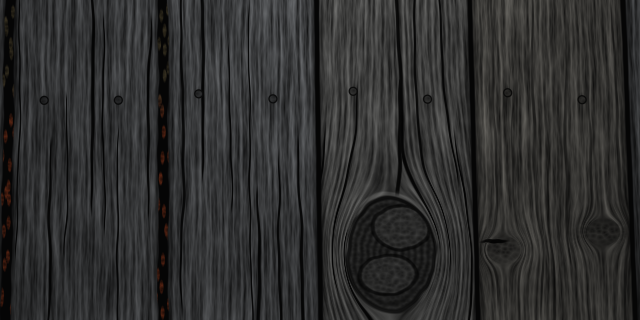
Reproduce this texture procedurally as a WebGL 2 fragment shader.

```glsl
#version 300 es
precision highp float;
uniform vec2 u_resolution;
out vec4 fragColor;

#define PITCH_BOTTOM 0.492
#define PITCH_TOP 0.479
#define START_BOTTOM 0.018
#define START_TOP 0.031
#define GRAIN_FREQ 205.0
#define CRACKS 7
#define NAIL_Y 0.70
#define KNOT vec2(1.222, 0.205)
#define KNOT_SIZE vec2(0.135, 0.175)
#define GAP_COLOR vec3(0.018, 0.018, 0.02)
#define LEAF_COLOR vec3(0.30, 0.12, 0.06)

float hash(float n) { return fract(sin(n * 12.9898 + 4.1) * 43758.5); }

vec2 hash2(vec2 p) {
  return fract(sin(vec2(dot(p, vec2(127.1, 311.7)), dot(p, vec2(269.5, 183.3)))) * 43758.5);
}

// Distance to the nearest scattered point
float cells(vec2 p) {
  vec2 cell = floor(p);
  float best = 4.0;
  for (int j = -1; j <= 1; j++)
    for (int i = -1; i <= 1; i++) {
      vec2 o = vec2(i, j);
      vec2 q = o + hash2(cell + o) - fract(p);
      best = min(best, dot(q, q));
    }
  return sqrt(best);
}

float wobble(float t, float seed) {
  return 0.5 * sin(t * 5.1 + seed) + 0.3 * sin(t * 11.3 + seed * 2.3) + 0.2 * sin(t * 23.0 + seed * 4.1);
}

// Sideways shift of fibres streaming round an oval knot
float flowShift(vec2 p, vec2 center, vec2 size) {
  vec2 k = (p - center) / size;
  return (center.x - p.x) / max(dot(k, k), 1.0);
}

float ovalRadius(vec2 p, vec2 center, vec2 size) { return length((p - center) / size); }

void main() {
  vec2 p = gl_FragCoord.xy / u_resolution.y;
  float px = 1.0 / u_resolution.y;

  // Slightly fanned boards
  float pitch = mix(PITCH_BOTTOM, PITCH_TOP, p.y);
  float t = (p.x - mix(START_BOTTOM, START_TOP, p.y)) / pitch;
  float id = floor(t);
  float isKnotBoard = float(id == 2.0);
  float isWarmBoard = float(id == 3.0);

  // Grain coordinate bent by the knots
  vec2 leftKnot = vec2(1.575, 0.22), rightKnot = vec2(1.885, 0.275);
  vec2 smallSize = vec2(0.05, 0.04);
  float shift = isKnotBoard * flowShift(p, KNOT, KNOT_SIZE)
    + isWarmBoard * (flowShift(p, leftKnot, smallSize) + flowShift(p, rightKnot, smallSize));
  float across = t - id + shift / pitch;
  float g = across * 0.485 + 0.004 * wobble(p.y * 1.2, id * 7.0 + across * 5.0);

  // Layered stripes and stretched fibres
  float freq = GRAIN_FREQ + 50.0 * hash(id) + 130.0 * isKnotBoard;
  float stripe = 0.5 + 0.5 * sin(g * freq + 2.4 * wobble(g * 9.0, id * 3.0) + 0.7 * wobble(p.y, g * 30.0));
  float fiber = cells(vec2(g * 95.0 + id * 31.0, p.y * 5.0));
  float fine = cells(vec2(g * 165.0 + id * 17.0, p.y * 24.0));
  float patches = cells(p * vec2(9.0, 4.0) + id * 5.0);
  float tone = 0.045 + 0.075 * stripe + 0.17 * fiber + 0.07 * fine + 0.05 * patches;

  // Large knot with two lobes
  float knotR = ovalRadius(p, KNOT, KNOT_SIZE) + 0.04 * wobble(p.y * 4.0, p.x * 14.0);
  float inKnot = isKnotBoard * (1.0 - smoothstep(0.94, 1.0, knotR));
  float lobe = min(ovalRadius(p, KNOT + vec2(0.035, 0.085), vec2(0.09, 0.068)),
                   ovalRadius(p, KNOT + vec2(-0.012, -0.065), vec2(0.088, 0.062)));
  lobe += 0.06 * wobble(p.x * 5.0, p.y * 20.0);
  float grit = cells(p * vec2(60.0, 75.0));
  float heart = mix(0.16 + 0.018 * sin(lobe * 22.0), 0.11 + 0.03 * sin(knotR * 42.0), smoothstep(0.9, 1.05, lobe));
  heart *= 0.75 + 0.5 * grit;
  heart *= 1.0 - 0.6 * (1.0 - smoothstep(0.03, 0.12, abs(lobe - 1.0)));
  tone = mix(tone, heart, inKnot);
  float rim = isKnotBoard * (1.0 - smoothstep(0.015, 0.07, abs(knotR - 1.0)));
  tone *= 1.0 - 0.7 * rim;
  float lip = isKnotBoard * (1.0 - smoothstep(0.02, 0.07, abs(knotR - 1.08)));
  tone += 0.10 * lip * smoothstep(0.33, 0.39, p.y);

  // Small rough knots
  float smallR = min(ovalRadius(p, leftKnot, smallSize), ovalRadius(p, rightKnot, smallSize * vec2(1.5, 0.8)));
  float rough = isWarmBoard * exp(-smallR * smallR);
  tone = mix(tone, 0.06 + 0.16 * grit, 0.8 * rough);

  // Long tapering cracks
  float crack = 0.0;
  for (int i = 0; i < CRACKS; i++) {
    float seed = id * 13.0 + float(i) * 3.7;
    float center = 0.485 * (0.06 + 0.88 * (float(i) + hash(seed)) / float(CRACKS));
    float span = (p.y - hash(seed + 1.0)) / (0.2 + 0.5 * hash(seed + 2.0));
    float taper = max(0.0, 1.0 - span * span);
    float width = (0.001 + 0.0042 * hash(seed + 3.0)) * taper;
    float d = abs(g - center + 0.005 * wobble(p.y * 1.6, seed));
    crack = max(crack, (1.0 - smoothstep(width * 0.5, width + px, d)) * smoothstep(0.0, 0.25, taper));
  }
  crack *= 1.0 - max(inKnot, 0.5 * isWarmBoard);
  float split = abs(p.x - 1.247 - 0.008 * wobble(p.y * 1.7, 2.0));
  float splitWidth = 0.006 * smoothstep(0.95, 0.45, p.y);
  crack = max(crack, isKnotBoard * smoothstep(0.38, 0.41, p.y) * (1.0 - smoothstep(splitWidth * 0.5, splitWidth + px, split)));
  float slit = ovalRadius(p, vec2(1.545, 0.245 + 0.004 * wobble(p.x * 8.0, 1.0)), vec2(0.045, 0.007));
  crack = max(crack, isWarmBoard * (1.0 - smoothstep(0.6, 1.2, slit)));
  tone *= 1.0 - 0.88 * crack;

  // Two weathered nails on each board
  for (int i = 0; i < 2; i++) {
    float seed = id * 5.0 + float(i) * 2.3;
    vec2 offset = vec2((t - id - 0.23 - 0.48 * float(i)) * pitch, p.y - NAIL_Y - 0.03 * (hash(seed) - 0.5));
    float d = length(offset);
    float stain = exp(-abs(offset.x) * 220.0) * smoothstep(-0.14, 0.0, offset.y) * (1.0 - smoothstep(0.0, 0.03, offset.y));
    tone *= 1.0 - 0.45 * stain;
    tone = mix(tone, 0.035, 1.0 - smoothstep(0.012, 0.012 + 1.5 * px, d));
    tone = mix(tone, 0.10 + 0.08 * grit, 1.0 - smoothstep(0.008, 0.008 + 1.5 * px, d));
  }

  // Board tint and falling light
  vec3 tint = mix(vec3(0.98, 1.0, 1.025), vec3(1.03, 1.01, 0.96), isWarmBoard);
  tint = mix(tint, vec3(1.0, 1.0, 0.985), isKnotBoard);
  float light = 1.28 - 0.5 * length((p - vec2(1.05, 0.98)) * vec2(0.75, 0.65));
  vec3 color = tone * tint * light;

  // Dark gaps, the left ones wider and littered with leaves
  float gapIndex = floor(t + 0.5);
  float wide = 1.0 - step(1.5, gapIndex);
  float edge = abs(t - gapIndex) * pitch - mix(0.0075, 0.016, wide);
  edge += mix(0.001, 0.004, wide) * wobble(p.y * 3.0, gapIndex * 4.0 + sign(t - gapIndex));
  color *= 0.65 + 0.35 * smoothstep(0.0, 0.02, edge);
  float litter = wide * (1.0 - smoothstep(0.18, 0.34, cells(p * vec2(42.0, 13.0) + 3.0)));
  vec3 gap = mix(GAP_COLOR, mix(LEAF_COLOR, vec3(0.17, 0.15, 0.10), smoothstep(0.6, 0.75, p.y)) * (0.5 + grit), litter * 0.8);
  color = mix(gap, color, smoothstep(-px, px, edge));
  fragColor = vec4(color, 1.0);
}
```
